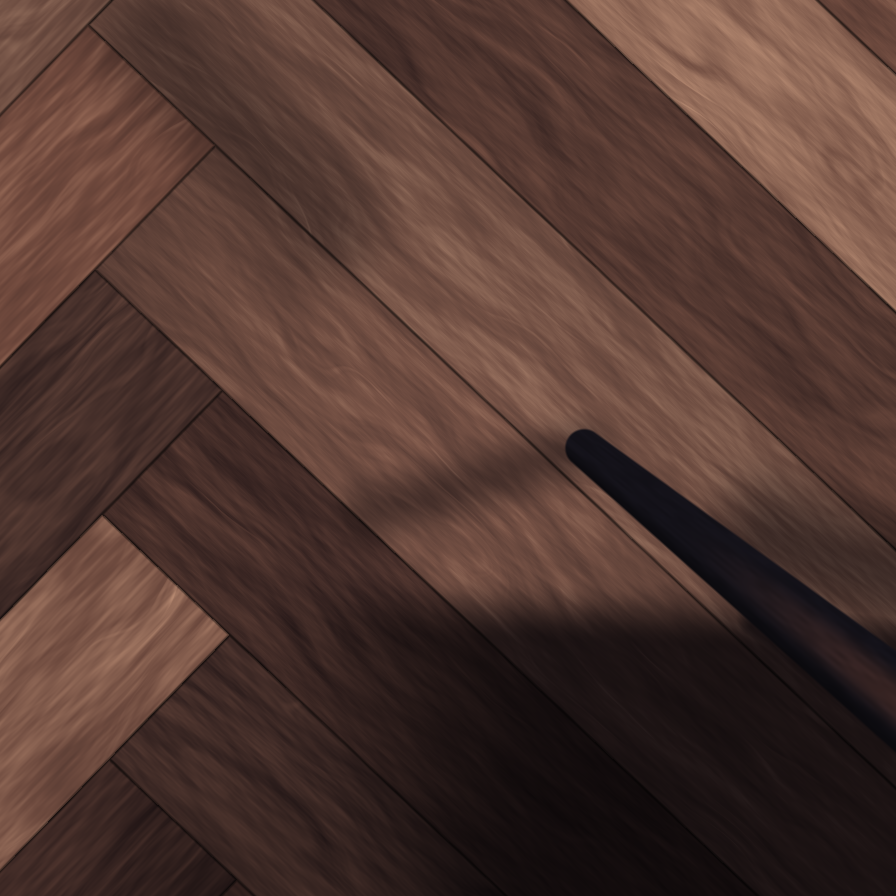
Reproduce this texture procedurally as a Shadertoy shader.

```glsl
// Dark oak herringbone floor in low light, crossed by a slanted furniture leg and its soft shadows.

// Floor layout: slopes of the two board directions, spacing and phase of their seams
const float FALL_SLOPE = 0.945, FALL_STEP = 0.2656, FALL_PHASE = 0.065;
const float RISE_SLOPE = 1.03, RISE_STEP = 0.2813, RISE_PHASE = -0.410;
const float BOARD_WIDTH = 0.194;
const float SEAM_WIDTH = 0.0012;

// Wood
const vec3 WOOD_DARK = vec3(0.12, 0.08, 0.085);
const vec3 WOOD_MID = vec3(0.42, 0.295, 0.25);
const vec3 WOOD_LIGHT = vec3(0.68, 0.53, 0.44);
const float MID_TONE = 0.6;
const float FALL_TONES[8] = float[8](0.64, 0.83, 0.42, 0.65, 0.58, 0.32, 0.33, 0.27);
const float RISE_TONES[6] = float[6](0.73, 0.68, 0.34, 0.76, 0.27, 0.25);

// Leg, measured from the upper left corner
const vec2 LEG_TIP = vec2(0.652, 0.500), LEG_END = vec2(1.03, 0.805);
const float TIP_RADIUS = 0.021, END_RADIUS = 0.046;
const vec3 LEG_COOL = vec3(0.075, 0.068, 0.095);
const vec3 LEG_WARM = vec3(0.215, 0.140, 0.135);
const vec3 SHADOW_TINT = vec3(0.20, 0.195, 0.25);

float hash(vec2 p) {
    return fract(sin(dot(p, vec2(127.1, 311.7))) * 43758.5453);
}

float noise(vec2 p) {
    vec2 i = floor(p), f = fract(p);
    f = f * f * (3.0 - 2.0 * f);
    return mix(mix(hash(i), hash(i + vec2(1, 0)), f.x),
               mix(hash(i + vec2(0, 1)), hash(i + vec2(1, 1)), f.x), f.y);
}

float fbm(vec2 p) {
    float sum = 0.0, gain = 0.5;
    for (int k = 0; k < 4; k++) {
        sum += gain * noise(p);
        p = p * 2.03 + 17.3;
        gain *= 0.5;
    }
    return sum;
}

// Distance to segment ab in x, position along it in y
vec2 segment(vec2 p, vec2 a, vec2 b) {
    vec2 ab = b - a;
    float h = clamp(dot(p - a, ab) / dot(ab, ab), 0.0, 1.0);
    return vec2(length(p - a - ab * h), h);
}

float softBand(vec2 p, vec2 a, vec2 b, float radius) {
    return 1.0 - smoothstep(0.0, radius, segment(p, a, b).x);
}

vec3 woodRamp(float t) {
    vec3 low = mix(WOOD_DARK, WOOD_MID, clamp(t / MID_TONE, 0.0, 1.0));
    return mix(low, WOOD_LIGHT, clamp((t - MID_TONE) / (1.0 - MID_TONE), 0.0, 1.0));
}

// g.x runs along the board, g.y across it
vec3 wood(vec2 g, float seed, float tone) {
    g += seed * vec2(7.31, 3.17);
    float rings = g.y * 46.0 + 4.5 * noise(g * vec2(4.5, 13.0)) + 1.2 * noise(g * vec2(14.0, 40.0));
    float streak = fbm(vec2(g.x * 5.0, rings * 1.3));
    float fibre = fbm(g * vec2(28.0, 230.0));
    float patches = fbm(g * vec2(5.0, 12.0));
    float line = smoothstep(0.78, 0.98, noise(vec2(g.x * 6.0, rings * 2.4)));
    float t = tone + 0.34 * (streak - 0.47) + 0.24 * (fibre - 0.47) + 0.22 * (patches - 0.47);
    t += 0.16 * line * smoothstep(0.35, 0.6, noise(g * vec2(9.0, 20.0) + 5.0));
    vec3 color = woodRamp(t);
    return color * mix(vec3(1.0), vec3(1.05, 0.97, 0.95), hash(vec2(seed, 4.0)));
}

vec3 herringbone(vec2 q, float pixel) {
    float fall = (q.y - FALL_SLOPE * q.x + FALL_PHASE) / FALL_STEP;
    float rise = (q.y + RISE_SLOPE * q.x + RISE_PHASE) / RISE_STEP;
    bool falling = rise >= floor(fall);
    float across = falling ? fall : rise;
    float along = falling ? rise : fall;
    float id = floor(across);
    float tone = falling ? FALL_TONES[clamp(int(id) + 4, 0, 7)]
                         : RISE_TONES[clamp(int(id) + 2, 0, 5)];
    float seed = id + (falling ? 11.0 : 37.0);
    vec3 color = wood(vec2(along, across) * BOARD_WIDTH, seed, tone);

    // Dark joints at the sides and the end of each board
    float side = min(fract(across), 1.0 - fract(across));
    float end = along - id - (falling ? 0.0 : 1.0);
    float gap = min(side, end) * BOARD_WIDTH;
    float joint = 1.0 - smoothstep(SEAM_WIDTH - pixel, SEAM_WIDTH + 1.5 * pixel, gap);
    return color * (1.0 - joint * (0.4 + 0.25 * noise(vec2(along * 3.0, seed))));
}

vec3 shade(vec3 color, vec2 q) {
    float edge = 0.655 + 0.035 * q.x;
    float pool = smoothstep(-0.035, 0.04, q.y - edge) * smoothstep(0.24, 0.62, q.x);
    float dark = 0.92 * pool;
    dark = max(dark, 0.42 * softBand(q, LEG_TIP, vec2(0.41, 0.575), 0.055));
    dark = max(dark, 0.60 * softBand(q, vec2(0.86, 0.60), vec2(1.05, 0.66), 0.11));
    dark = max(dark, 0.38 * softBand(q, vec2(0.17, 0.04), vec2(0.36, 0.25), 0.11));
    dark = max(dark, 0.97 * softBand(q, vec2(0.84, 0.70), vec2(1.05, 0.88), 0.045));
    dark = max(dark, 0.35 * smoothstep(0.75, 1.0, q.y) * smoothstep(0.0, 0.25, q.x));
    float glow = 1.0 + 0.13 * exp(-22.0 * dot(q - vec2(0.5, 0.53), q - vec2(0.5, 0.53)));
    return color * glow * mix(vec3(1.0), SHADOW_TINT, dark);
}

void mainImage(out vec4 fragColor, in vec2 fragCoord) {
    float pixel = 1.0 / iResolution.y;
    vec2 q = vec2(fragCoord.x, iResolution.y - fragCoord.y) * pixel;
    vec3 color = shade(herringbone(q, pixel), q);

    // Rounded leg: cool at the tip and upper rim, warmer toward the far end
    vec2 leg = segment(q, LEG_TIP, LEG_END);
    float radius = mix(TIP_RADIUS, END_RADIUS, leg.y);
    vec2 axis = normalize(LEG_END - LEG_TIP);
    float side = dot(q - LEG_TIP, vec2(axis.y, -axis.x)) / radius;
    vec3 legColor = mix(LEG_COOL, LEG_WARM, smoothstep(0.25, 0.95, leg.y) * (1.0 - smoothstep(0.1, 0.8, abs(side))));
    legColor *= 0.9 + 0.2 * noise(vec2(leg.y * 25.0, side * 9.0));
    legColor *= 1.0 - 0.45 * smoothstep(0.3, 1.0, -side);
    color = mix(color, legColor, 1.0 - smoothstep(-1.5 * pixel, 1.5 * pixel, leg.x - radius));
    fragColor = vec4(color, 1.0);
}
```
